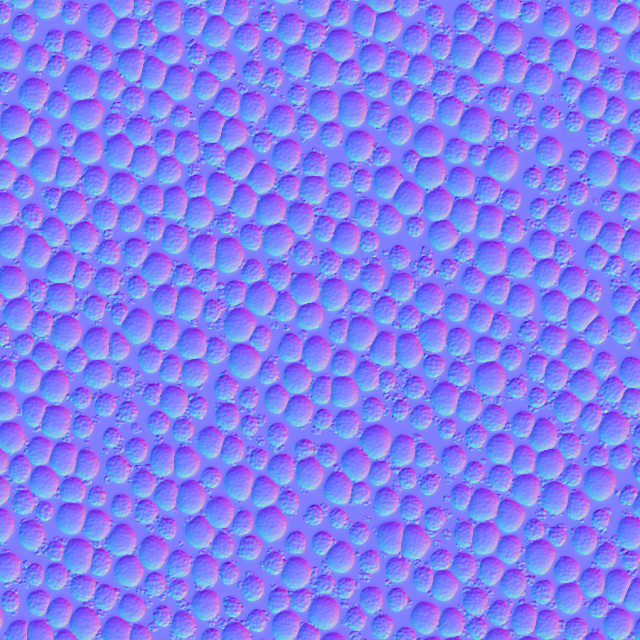
Give the GLSL for this texture map, as a WebGL 2 fragment shader.

```glsl
#version 300 es
precision highp float;
// Normal map of tightly packed round pebbles with rough debris in the gaps.

uniform vec2 u_resolution;
out vec4 fragColor;

const vec2  PEBBLE_GRID  = vec2(24.0, 21.0); // pebbles across and up the canvas
const float GRID_ANGLE   = 0.3;
const float JITTER       = 0.18;             // in grid cells
const vec2  RADIUS_RANGE = vec2(0.30, 0.61); // in grid cells
const float RADIUS_CAP   = 1.08;
const float ROUNDNESS    = 6.0;              // low is rounder, high is polygonal
const float DOME_TILT    = 0.76;
const float DOME_POWER   = 1.7;
const float LEFT_TILT    = 0.72;             // left flanks are gentler
const float EDGE_SOFT    = 0.07;
const float HALO_TILT    = 0.24;
const float WARP_FREQ    = 38.0;
const float WARP_SIZE    = 0.0035;
const float GRIT_FREQ    = 190.0;
const vec2  GRIT_RANGE   = vec2(1.0, 0.32);  // small pebbles, large pebbles
const float DEBRIS_GRID  = 62.0;
const float DEBRIS_SHARE = 0.42;
const float DEBRIS_GRIT  = 1.4;

vec2 hash2(ivec2 cell) {
    uvec2 v = uvec2(cell + 4096) * 1664525u + 1013904223u;
    v.x += v.y * 1664525u;
    v.y += v.x * 1664525u;
    v ^= v >> 16u;
    v.x += v.y * 1664525u;
    v.y += v.x * 1664525u;
    v ^= v >> 16u;
    return vec2(v & 65535u) / 65535.0;
}

float cornerSlope(ivec2 cell, vec2 offset) {
    return dot(hash2(cell) * 2.0 - 1.0, offset);
}

float gradientNoise(vec2 p) {
    ivec2 i = ivec2(floor(p));
    vec2 f = fract(p);
    vec2 s = f * f * f * (f * (f * 6.0 - 15.0) + 10.0);
    float low  = mix(cornerSlope(i, f), cornerSlope(i + ivec2(1, 0), f - vec2(1, 0)), s.x);
    float high = mix(cornerSlope(i + ivec2(0, 1), f - vec2(0, 1)),
                     cornerSlope(i + ivec2(1, 1), f - vec2(1, 1)), s.x);
    return mix(low, high, s.y);
}

// Tilt of a fine bumpy surface
vec2 gritTilt(vec2 uv) {
    vec2 p = uv * GRIT_FREQ;
    vec2 stepX = vec2(0.35, 0.0);
    return vec2(gradientNoise(p + stepX), gradientNoise(p + stepX.yx)) - gradientNoise(p);
}

// Centre (xy) and radius (z) of the pebble in a staggered cell
vec3 pebble(ivec2 cell) {
    vec2 jitter = (hash2(cell) * 2.0 - 1.0) * JITTER;
    float size = hash2(cell + 911).x;
    vec2 centre = vec2(cell) + 0.5 + vec2(0.5 * float(cell.y & 1), 0.0) + jitter;
    return vec3(centre, mix(RADIUS_RANGE.x, RADIUS_RANGE.y, size));
}

// Outward direction (xy), relative distance with 1 at the rim (z), radius (w)
vec4 pebbleShape(vec2 p) {
    // Owner of this point in a power diagram
    ivec2 base = ivec2(floor(p)), owner = base;
    float best = 1e3;
    for (int k = 0; k < 25; k++) {
        ivec2 cell = base + ivec2(k % 5, k / 5) - 2;
        vec3 s = pebble(cell);
        vec2 d = p - s.xy;
        float power = dot(d, d) - s.z * s.z;
        if (power < best) { best = power; owner = cell; }
    }
    // Round off the owner's polygon with a power norm over its sides
    vec3 me = pebble(owner);
    vec2 v = p - me.xy;
    float cap = me.z * RADIUS_CAP, len = max(length(v), 1e-4);
    float total = pow(len / cap, ROUNDNESS);
    vec2 slope = total * v / (len * len);
    for (int k = 0; k < 25; k++) {
        if (k == 12) continue;
        vec3 other = pebble(owner + ivec2(k % 5, k / 5) - 2);
        vec2 toOther = other.xy - me.xy;
        float gap = length(toOther);
        vec2 side = toOther / gap;
        float reach = max(0.1, 0.5 * (gap + (me.z * me.z - other.z * other.z) / gap));
        float x = max(dot(v, side) / reach, 1e-4);
        float term = pow(x, ROUNDNESS);
        total += term;
        slope += term / (x * reach) * side;
    }
    return vec4(slope, pow(total, 1.0 / ROUNDNESS), me.z);
}

// Tilt (xy) and coverage (z) of small angular chips
vec3 debris(vec2 uv, vec2 grit) {
    vec2 p = uv * DEBRIS_GRID;
    ivec2 base = ivec2(floor(p));
    float wobble = 1.0 + 0.5 * gradientNoise(p * 1.7);
    vec3 chip = vec3(0.0);
    for (int k = 0; k < 9; k++) {
        ivec2 cell = base + ivec2(k % 3, k / 3) - 1;
        vec2 traits = hash2(cell + 377);
        if (traits.x > DEBRIS_SHARE) continue;
        vec2 v = (p - vec2(cell) - 0.2 - 0.6 * hash2(cell)) / mix(0.35, 0.7, traits.y);
        float q = length(v) * wobble;
        float cover = 1.0 - smoothstep(0.82, 1.0, q);
        chip = mix(chip, vec3(v * q * 0.5 + grit * DEBRIS_GRIT, 1.0), cover);
    }
    return chip;
}

void main() {
    vec2 uv = gl_FragCoord.xy / u_resolution.y;
    vec2 w = uv * WARP_FREQ;
    vec2 warped = uv + WARP_SIZE * vec2(gradientNoise(w), gradientNoise(w + 57.3));
    float c = cos(GRID_ANGLE), s = sin(GRID_ANGLE);
    mat2 turn = mat2(c, s, -s, c);
    vec4 shape = pebbleShape(turn * (warped * PEBBLE_GRID));
    vec2 outward = (shape.xy * turn) * PEBBLE_GRID;
    outward /= max(length(outward), 1e-5);
    vec2 grit = gritTilt(uv);

    // Domed pebble, rougher when small
    float rim = shape.z;
    vec2 dome = outward * DOME_TILT * pow(min(rim, 1.05), DOME_POWER);
    dome.x *= mix(LEFT_TILT, 1.08, smoothstep(-0.3, 0.3, outward.x));
    float size = smoothstep(RADIUS_RANGE.x, RADIUS_RANGE.y, shape.w);
    dome += grit * mix(GRIT_RANGE.x, GRIT_RANGE.y, sqrt(size));

    // Smooth ground with chips
    vec2 ground = outward * HALO_TILT * exp(-8.0 * max(rim - 1.0, 0.0));
    vec3 chip = debris(uv, grit);
    ground = mix(ground, chip.xy, chip.z);

    // Encode the normal, with green pointing down
    vec2 tilt = mix(dome, ground, smoothstep(1.0 - EDGE_SOFT, 1.0 + EDGE_SOFT, rim));
    tilt *= min(1.0, 0.9 / max(length(tilt), 1e-4));
    vec3 normal = vec3(tilt.x, -tilt.y, sqrt(1.0 - dot(tilt, tilt)));
    fragColor = vec4(normal * 0.5 + 0.5, 1.0);
}
```
